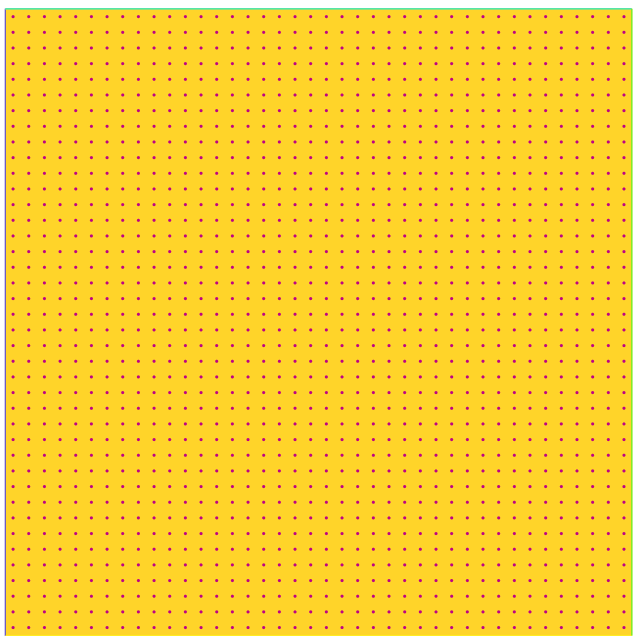
A Shadertoy shader for this pattern:

```glsl
// A yellow square filled with a 40 by 40 grid of magenta dots, edged by four coloured lines.

const float DOTS_PER_SIDE = 40.0;
const float DOT_RADIUS = 0.097;                 // in grid cells
const vec2 FIELD_CORNER = vec2(0.0082, 0.0072); // in canvas heights
const float FIELD_SIDE = 0.979;

const vec3 PAPER = vec3(1.0);
const vec3 YELLOW = vec3(1.0, 0.83, 0.16);
const vec3 MAGENTA = vec3(0.74, 0.01, 0.52);
const vec3 BLUE = vec3(0.25, 0.20, 0.85);
const vec3 TURQUOISE = vec3(0.33, 0.90, 0.66);
const vec3 GREEN = vec3(0.50, 0.92, 0.14);
const vec3 LEMON = vec3(1.0, 0.92, 0.08);

// Coverage of a shape from its signed distance; blur is one pixel wide.
float coverage(float dist, float blur) {
    return clamp(0.5 - dist / blur, 0.0, 1.0);
}

float boxDistance(vec2 p, vec2 halfSize) {
    vec2 q = abs(p) - halfSize;
    return length(max(q, 0.0)) + min(max(q.x, q.y), 0.0);
}

// Distance to a disc centred in every grid cell, in canvas heights.
float dotGridDistance(vec2 p, float cellSize, float radius) {
    vec2 cell = fract(p / cellSize) - 0.5;
    return (length(cell) - radius) * cellSize;
}

vec3 drawEdge(vec3 base, vec3 ink, vec2 p, vec2 center, vec2 halfSize, float blur) {
    return mix(base, ink, coverage(boxDistance(p - center, halfSize), blur));
}

void mainImage(out vec4 fragColor, in vec2 fragCoord) {
    float pixel = 1.0 / iResolution.y;
    vec2 p = fragCoord * pixel - FIELD_CORNER;
    float halfSide = 0.5 * FIELD_SIDE;

    // Field and dots
    float field = coverage(boxDistance(p - halfSide, vec2(halfSide)), pixel);
    float dots = coverage(dotGridDistance(p, FIELD_SIDE / DOTS_PER_SIDE, DOT_RADIUS), pixel);
    vec3 color = mix(PAPER, mix(YELLOW, MAGENTA, dots), field);

    // Coloured edges: bottom, left, top, right
    color = drawEdge(color, LEMON, p, vec2(halfSide, 0.0), vec2(halfSide, 0.0008), pixel);
    color = drawEdge(color, BLUE, p, vec2(0.0, halfSide), vec2(0.0008, halfSide), pixel);
    color = drawEdge(color, TURQUOISE, p, vec2(halfSide, FIELD_SIDE), vec2(halfSide, 0.0013), pixel);
    color = drawEdge(color, GREEN, p, vec2(FIELD_SIDE, halfSide), vec2(0.0012, halfSide), pixel);

    fragColor = vec4(color, 1.0);
}
```
